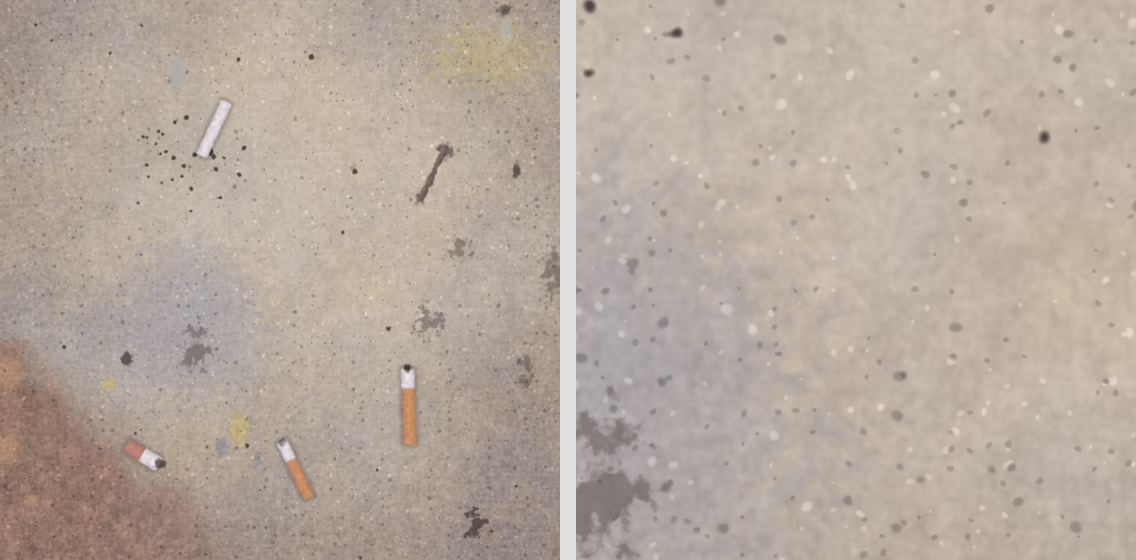
Left: the whole. Right: its middle third, enlarged.
A three.js fragment shader for this texture:

```glsl
// Dusty concrete ground with red soil in a corner, cigarette ends, crumbs and stains.
varying vec2 vUv;

#define DUST_LIGHT vec3(0.765, 0.715, 0.66)
#define DUST_DARK vec3(0.60, 0.545, 0.515)
#define SOIL vec3(0.575, 0.455, 0.405)
#define PEBBLE vec3(0.70, 0.55, 0.45)
#define SOOT vec3(0.24, 0.20, 0.19)
#define PAPER vec3(0.90, 0.86, 0.88)
#define CORK vec3(0.80, 0.57, 0.41)
#define OCHRE vec3(0.77, 0.69, 0.47)
#define SLATE vec3(0.60, 0.59, 0.64)
#define GRAIN 0.13
#define SOFT 0.0022

vec2 hash2(vec2 p) {
  vec3 q = fract(p.xyx * vec3(0.1031, 0.1030, 0.0973));
  q += dot(q, q.yzx + 33.33);
  return fract((q.xx + q.yz) * q.zy);
}

// Gradient noise, about -0.5 to 0.5
float gnoise(vec2 p) {
  vec2 i = floor(p), f = fract(p);
  vec2 u = f * f * f * (f * (f * 6.0 - 15.0) + 10.0);
  vec2 e = vec2(1.0, 0.0);
  float a = dot(hash2(i) * 2.0 - 1.0, f);
  float b = dot(hash2(i + e.xy) * 2.0 - 1.0, f - e.xy);
  float c = dot(hash2(i + e.yx) * 2.0 - 1.0, f - e.yx);
  float d = dot(hash2(i + e.xx) * 2.0 - 1.0, f - e.xx);
  return mix(mix(a, b, u.x), mix(c, d, u.x), u.y);
}

float fbm(vec2 p) {
  float sum = 0.0, amp = 1.0;
  for (int i = 0; i < 4; i++) {
    sum += amp * gnoise(p);
    p = mat2(1.6, 1.2, -1.2, 1.6) * p + 7.3;
    amp *= 0.55;
  }
  return sum;
}

// One random speck in some cells of a grid
float specks(vec2 p, float cells, float share) {
  vec2 id = floor(p * cells);
  vec2 place = hash2(id + cells), kind = hash2(id + cells + 57.0);
  float d = length(fract(p * cells) - mix(vec2(0.3), vec2(0.7), place));
  float r = mix(0.12, 0.26, kind.y);
  return step(kind.x, share) * (1.0 - smoothstep(r * 0.4, r * 1.15, d));
}

// Ragged elliptical mark
float stain(vec2 p, vec2 centre, vec2 size, float rough) {
  float edge = 1.0 - length((p - centre) / size) + rough * fbm(p * 55.0);
  return smoothstep(0.0, 0.7, edge);
}

// Rounded stick from a to b: x along 0..1, y across -1..1, z distance
vec3 stick(vec2 p, vec2 a, vec2 b, float w) {
  float len = length(b - a);
  vec2 dir = (b - a) / len, v = p - a;
  vec2 q = vec2(dot(v, dir), dot(v, vec2(-dir.y, dir.x)));
  vec2 e = abs(q - vec2(len * 0.5, 0.0)) - vec2(len * 0.5, w) + 0.003;
  float d = length(max(e, 0.0)) + min(max(e.x, e.y), 0.0) - 0.003;
  return vec3(q.x / len, q.y / w, d);
}

// Cigarette end: paper at a, tip colour past the split, charred at a
vec3 butt(vec3 ground, vec2 p, vec2 a, vec2 b, float w, vec3 tip, float split, float burn) {
  vec3 s = stick(p, a, b, w);
  vec3 col = mix(PAPER, tip, smoothstep(split - 0.03, split + 0.03, s.x));
  col *= 1.0 - 0.15 * s.y * s.y + 0.12 * gnoise(p * 130.0);
  ground *= 1.0 - 0.16 * (1.0 - smoothstep(0.0, 0.010, s.z));
  ground = mix(ground, col, 1.0 - smoothstep(-SOFT, SOFT, s.z));
  return mix(ground, SOOT, burn * stain(p, a, vec2(w * 1.1, w * 0.85), 0.8));
}

void main() {
  vec2 p = vUv;
  vec2 warp = 0.003 * vec2(gnoise(p * 90.0), gnoise(p * 90.0 + 31.0));
  float blotch = fbm(p * 5.0), mottled = fbm(p * 28.0 + 9.0);

  // Dust, brighter in the middle
  float rim = smoothstep(0.12, 0.82, length(p - vec2(0.52, 0.62)));
  vec3 col = mix(DUST_LIGHT, DUST_DARK, clamp(rim - 0.35 * blotch - 0.25 * mottled, -0.1, 1.1));
  col += vec3(0.035, 0.01, -0.035) * fbm(p * 4.0 + 20.0);
  col = mix(col, SLATE, 0.45 * stain(p, vec2(0.33, 0.42), vec2(0.22, 0.2), 0.4));

  // Red soil in the lower left corner
  float soil = smoothstep(-0.03, 0.09, 0.40 - 0.86 * p.x - p.y + 0.12 * blotch + 0.04 * mottled);
  col = mix(col, SOIL * (1.0 + 0.2 * mottled), soil * mix(0.95, 0.6, smoothstep(0.1, 0.45, p.x)));
  float stones = stain(p, vec2(0.012, 0.335), vec2(0.042, 0.045), 0.2)
    + stain(p, vec2(0.01, 0.2), vec2(0.034, 0.042), 0.2) + stain(p, vec2(0.056, 0.106), vec2(0.018), 0.2);
  col = mix(col, PEBBLE, 0.8 * min(stones, 1.0));

  // Coloured stains
  col = mix(col, OCHRE, 0.75 * stain(p, vec2(0.426, 0.235), vec2(0.021, 0.045), 0.4));
  col = mix(col, OCHRE, 0.7 * stain(p, vec2(0.193, 0.315), vec2(0.019), 0.4));
  col = mix(col, OCHRE, 0.4 * stain(p, vec2(0.88, 0.9), vec2(0.15, 0.08), 0.6));
  col = mix(col, SLATE * 0.92, 0.7 * stain(p, vec2(0.398, 0.203), vec2(0.016, 0.022), 0.5));
  col = mix(col, SLATE * 0.92, 0.6 * stain(p, vec2(0.46, 0.175), vec2(0.013, 0.026), 0.5));

  // Grain and specks, coarser toward the rim
  float grain = 0.5 * gnoise(p * 75.0) + 0.6 * gnoise(p * 140.0) + 0.35 * gnoise(p * 250.0);
  col += GRAIN * (0.6 + 0.6 * rim) * grain;
  vec2 g = p + warp;
  col *= 1.0 - 0.20 * specks(g, 58.0, 0.08 + 0.16 * rim) - 0.16 * specks(g + 0.3, 95.0, 0.14);
  col += 0.10 * specks(g + 0.6, 66.0, 0.10) + 0.08 * specks(g + 0.1, 105.0, 0.08);

  // Dark smudges
  float smudge = stain(p, vec2(0.35, 0.375), vec2(0.028, 0.045), 1.6)
    + stain(p, vec2(0.77, 0.425), vec2(0.028, 0.032), 1.6) + stain(p, vec2(0.99, 0.51), vec2(0.025, 0.05), 1.5)
    + stain(p, vec2(0.94, 0.34), vec2(0.016, 0.036), 1.6) + stain(p, vec2(0.82, 0.555), vec2(0.025, 0.022), 1.6);
  col = mix(col, SOOT, 0.38 * min(smudge, 1.0));
  float clot = stain(p, vec2(0.227, 0.36), vec2(0.014), 1.0) + stain(p, vec2(0.923, 0.695), vec2(0.010, 0.015), 0.8)
    + stain(p, vec2(0.853, 0.066), vec2(0.022, 0.026), 1.8) + stain(p, vec2(0.9, 0.98), vec2(0.014), 0.9);
  col = mix(col, SOOT, 0.68 * min(clot, 1.0));

  // Crumbs: a cluster of ash, then strays
  for (int i = 0; i < 44; i++) {
    float k = float(i);
    vec2 r = hash2(vec2(k, 3.7)), s = hash2(vec2(k, 41.2));
    vec2 at = i < 28 ? vec2(0.335, 0.71) + vec2(0.12, 0.13) * (r + s - 1.0) : r;
    float size = mix(0.0022, 0.0052, s.x * s.y);
    col = mix(col, SOOT, 0.85 * (1.0 - smoothstep(size - SOFT, size + SOFT, length(p + warp - at))));
  }

  // Pale chips and a knobbed twig
  col = mix(col, vec3(0.68, 0.67, 0.67), 0.85 * stain(p, vec2(0.317, 0.87), vec2(0.019, 0.048), 0.25));
  col = mix(col, vec3(0.72, 0.71, 0.67), 0.8 * stain(p, vec2(0.903, 0.948), vec2(0.015, 0.034), 0.25));
  vec3 twig = stick(p + warp * 2.0, vec2(0.795, 0.735), vec2(0.75, 0.642), 0.0055);
  float knob = stain(p, vec2(0.795, 0.73), vec2(0.014, 0.019), 0.9) + stain(p, vec2(0.75, 0.645), vec2(0.011, 0.017), 0.9);
  float wood = max(1.0 - smoothstep(-SOFT, SOFT, twig.z), min(knob, 1.0));
  col = mix(col, SOOT * (1.45 + 0.7 * grain - 0.3 * twig.y * step(abs(twig.y), 1.0)), 0.75 * wood);

  // Cigarette ends
  vec2 q = p + warp * 0.5;
  col = butt(col, q, vec2(0.405, 0.818), vec2(0.360, 0.722), 0.0105, PAPER, 0.5, 0.0);
  col = butt(col, q, vec2(0.503, 0.212), vec2(0.552, 0.111), 0.0105, CORK, 0.33, 0.55);
  col = butt(col, q, vec2(0.728, 0.342), vec2(0.732, 0.206), 0.012, CORK, 0.26, 1.0);
  col = butt(col, q, vec2(0.284, 0.170), vec2(0.226, 0.205), 0.0135, vec3(0.74, 0.52, 0.48), 0.52, 0.7);

  gl_FragColor = vec4(clamp(col, 0.0, 1.0), 1.0);
}
```
